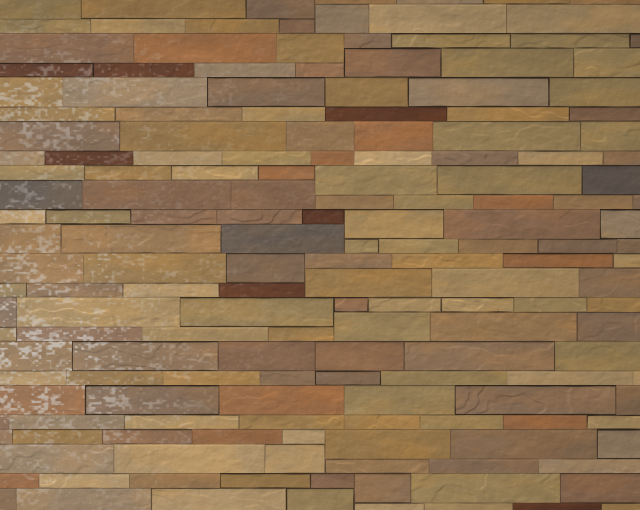
Write a WebGL 2 fragment shader that draws this texture.

```glsl
#version 300 es
precision highp float;

uniform vec2 u_resolution;
out vec4 fragColor;

#define GROUPS_ACROSS 14.545  // canvas width in course groups (one thick + one thin course)
#define TOP_OFFSET 0.239      // part of the first group hidden above the canvas
#define SEAM 7.16             // mean position of the interlocking panel seam
#define SEAM_STEP 0.66        // shift of the seam in odd groups
#define JOINT 0.012           // half width of a joint
#define RELIEF 1.6            // strength of the cleft surface shading
#define GLOSS 0.8             // strength of the wet reflections
#define ACCENT_SHARE 0.055    // share of slate and dark red stones
#define CONTRAST 0.82         // colour difference between stones
#define SEED 17.0

const vec3 JOINT_COLOR = vec3(0.15, 0.115, 0.085);
const vec3 SLATE = vec3(0.36, 0.32, 0.29);
const vec3 DARK_RED = vec3(0.34, 0.21, 0.15);
const vec3 SHEEN = vec3(0.76, 0.74, 0.72);
const vec3 MEAN_STONE = vec3(0.535, 0.435, 0.315);
const vec3 STONES[10] = vec3[10](
    vec3(0.55, 0.37, 0.24), vec3(0.48, 0.36, 0.28), vec3(0.46, 0.37, 0.30),
    vec3(0.49, 0.39, 0.30), vec3(0.54, 0.42, 0.29), vec3(0.54, 0.46, 0.37),
    vec3(0.54, 0.46, 0.31), vec3(0.64, 0.54, 0.39), vec3(0.60, 0.50, 0.34),
    vec3(0.55, 0.43, 0.26));

float hash(vec2 p) {
    vec3 q = fract(p.xyx * vec3(0.1031, 0.1030, 0.0973));
    q += dot(q, q.yzx + 33.33);
    return fract((q.x + q.y) * q.z);
}

float noise(vec2 p) {
    vec2 i = floor(p), f = fract(p);
    f = f * f * (3.0 - 2.0 * f);
    return mix(mix(hash(i), hash(i + vec2(1, 0)), f.x),
               mix(hash(i + vec2(0, 1)), hash(i + vec2(1, 1)), f.x), f.y);
}

float fbm(vec2 p) {
    float sum = 0.0, amp = 0.53;
    for (int i = 0; i < 4; i++) {
        sum += amp * noise(p);
        p = mat2(1.6, 1.2, -1.2, 1.6) * p + 7.3;
        amp *= 0.5;
    }
    return sum;
}

// Split stone: flat layers broken by a few sharp steps, with fine grain on top
float cleft(vec2 p, float steps) {
    float level = fbm(p * vec2(0.6, 1.1)) * 6.0;
    float terrace = (floor(level) + smoothstep(0.75, 1.0, fract(level))) / 6.0;
    return steps * terrace + 0.17 * fbm(p * vec2(4.5, 6.0));
}

// Soft round patch of reflected light
float glow(vec2 p, vec2 center, vec2 size) {
    vec2 d = (p - center) / size;
    return exp(-dot(d, d));
}

void main() {
    // Position across and down, in canvas widths and in course groups
    vec2 uv = vec2(gl_FragCoord.x, u_resolution.y - gl_FragCoord.y) / u_resolution.x;
    vec2 p = uv * GROUPS_ACROSS + vec2(0.0, TOP_OFFSET);
    float pixel = GROUPS_ACROSS / u_resolution.x;
    float group = floor(p.y), down = fract(p.y);

    // Two panels meet at a staggered seam
    float seam = SEAM + SEAM_STEP * mod(group, 2.0)
               + 0.23 * sin(floor(group / 2.0) * 1.5708);
    float side = step(seam, p.x);
    float along = abs(p.x - seam);

    // Thick and thin courses swap order in a cycle of six groups
    float cycle = mod(group, 6.0);
    bool thinFirst = side > 0.5 ? cycle < 2.0 : cycle >= 4.0;
    float split = thinFirst ? 1.0 / 3.0 : 2.0 / 3.0;
    bool lower = down > split;
    bool thin = thinFirst != lower;
    float top = lower ? down - split : down;
    float bottom = lower ? 1.0 - down : split - down;

    // Stones along the course
    vec2 course = vec2(group * 2.0 + float(lower) + SEED, side * 31.0 + SEED);
    float size = hash(course);
    float len = thin ? mix(1.6, 2.9, size) : mix(3.0, 4.0, size);
    float first = len * mix(0.38, 1.0, hash(course + 5.7));
    float index = max(floor((along - first) / len) + 1.0, 0.0);
    float start = index > 0.0 ? first + (index - 1.0) * len : 0.0;
    float ends = min(along - start, first + index * len - along);
    vec2 id = course + vec2(index * 47.0, index * 13.0);
    float tint = hash(id + 1.3), rough = hash(id + 2.9), depth = hash(id + 8.1);

    // Base colour with mineral clouds and bedding streaks
    vec3 color = STONES[int(min(pow(tint, mix(1.2, 0.9, side)) * 10.0, 9.0))];
    color = mix(MEAN_STONE, color, CONTRAST);
    if (hash(id + 11.9) < ACCENT_SHARE) color = thin ? DARK_RED : SLATE;
    vec2 local = p + vec2(tint, depth) * 60.0;
    float cloud = fbm(local * vec2(0.7, 1.8));
    float streak = fbm(vec2(local.x + local.y * 0.8, local.y * 4.0 - local.x));
    color *= 0.86 + 0.14 * cloud + 0.1 * streak + 0.08 * rough;
    color = mix(color, color * vec3(1.05, 1.0, 0.9), smoothstep(0.45, 0.65, cloud) * 0.6);

    // Surface relief lit from the upper left
    float steps = mix(0.1, 0.8, rough * rough);
    float slope = cleft(local + vec2(0.025, 0.03), steps) - cleft(local, steps);
    color *= 1.0 + clamp(slope * RELIEF, -0.2, 0.22);

    // Wet reflections gather towards the left
    float wet = glow(uv, vec2(0.04, 0.54), vec2(0.2, 0.19))
              + 0.55 * glow(uv, vec2(0.04, 0.15), vec2(0.3, 0.08))
              + 0.35 * glow(uv, vec2(0.0, 0.4), vec2(0.5, 0.5));
    wet *= GLOSS * mix(0.65, 1.1, hash(id + 4.4));
    float ripple = 0.5 * noise(local * vec2(13.0, 18.0)) + 0.55 * fbm(local * vec2(2.5, 4.0));
    float sparkle = smoothstep(0.58, 0.86, ripple + slope + 0.08 * wet) * min(wet, 1.0);
    color = mix(color, SHEEN, clamp(0.17 * wet + 0.7 * sparkle, 0.0, 0.8));

    // Bevels, overhang shadows and uneven joints
    color *= 1.0 - 0.28 * depth * exp(-top / 0.03);
    color *= 1.0 + 0.1 * (1.0 - depth) * exp(-abs(top - 0.03) / 0.02);
    float edge = min(ends, min(top, bottom)) + 0.014 * (noise(p * 3.0) - 0.5);
    float gap = JOINT * mix(0.7, 1.7, depth * depth);
    float joint = 1.0 - smoothstep(gap - pixel * 0.7, gap + pixel * 0.7, edge);
    color = mix(color, JOINT_COLOR, joint * mix(0.2, 0.9, depth * depth));

    // Room light fades towards the top and the right
    color *= 1.06 - 0.08 * smoothstep(0.6, 1.0, uv.x) - 0.08 * smoothstep(0.12, 0.0, uv.y);
    fragColor = vec4(clamp(color, 0.0, 1.0), 1.0);
}
```
